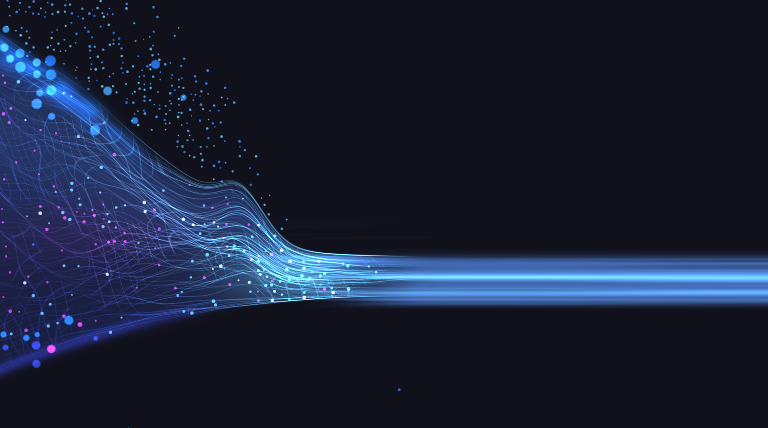
Write a WebGL 1 fragment shader that draws this background.

```glsl
precision highp float;
// A woven net of glowing threads and particles that narrows into a horizontal beam of light.
uniform vec2 u_resolution;

#define BACKDROP vec3(0.066, 0.068, 0.106)
#define INDIGO vec3(0.13, 0.19, 0.68)
#define AZURE vec3(0.08, 0.42, 0.95)
#define CYAN vec3(0.36, 0.76, 0.88)
#define MAGENTA vec3(0.85, 0.18, 0.80)
#define BEAM_BLUE vec3(0.19, 0.34, 0.58)
#define BEAM_Y 0.352
#define THREADS 84
#define THREAD_WIDTH 0.0006

float hash(vec2 p) {
  vec3 q = fract(p.xyx * vec3(0.1031, 0.1030, 0.0973));
  q += dot(q, q.yzx + 33.33);
  return fract((q.x + q.y) * q.z);
}

float noise(vec2 p) {
  vec2 i = floor(p), f = fract(p);
  f *= f * (3.0 - 2.0 * f);
  return mix(mix(hash(i), hash(i + vec2(1, 0)), f.x),
             mix(hash(i + vec2(0, 1)), hash(i + vec2(1, 1)), f.x), f.y);
}

float bell(float d, float width) { d /= width; return exp(-d * d); }

// Outline of the net
float upperEdge(float x) {
  float slope = 0.92 - 0.76 * x, beamTop = 0.4;
  float soft = 0.5 * (slope + beamTop + sqrt((slope - beamTop) * (slope - beamTop) + 0.003));
  return soft + 0.075 * bell(x - 0.565, 0.07) + 0.02 * bell(x - 0.19, 0.1);
}

float lowerEdge(float x) { return 0.124 + 0.4 * x - 0.22 * x * x; }

float threadHeight(float start, float end, float x) {
  float t = mix(start, end, smoothstep(0.0, 0.85, x));
  float wave = sin(x * (7.0 + 9.0 * end) + 6.28 * start) + 0.4 * sin(x * 37.0 + 40.0 * start);
  t += 0.2 * t * (1.0 - t) * wave;
  return mix(lowerEdge(x), upperEdge(x), t);
}

float stroke(float d, float width, float px) { return clamp((width - d) / px + 0.5, 0.0, 1.0); }

vec3 net(vec2 p, float px) {
  float lo = lowerEdge(p.x), hi = upperEdge(p.x);
  float v = (p.y - lo) / (hi - lo);
  float inside = smoothstep(-0.02, 0.08, v) * (1.0 - smoothstep(0.9, 1.02, v));
  float violet = bell(p.x - 0.2, 0.2) * bell(p.y - 0.45, 0.08);
  vec3 tint = mix(INDIGO, CYAN, smoothstep(-0.05, 0.55, p.x + 0.5 * (v - 0.5)));
  tint = mix(tint, MAGENTA * 0.8, 0.55 * violet);

  // Long threads, every third one crossing the others
  float light = 0.0;
  for (int i = 0; i < THREADS; i++) {
    float k = float(i), h = hash(vec2(k, 3.0));
    float start = (k + hash(vec2(k, 1.0))) / float(THREADS);
    float end = hash(vec2(k, 2.0));
    end = mod(k, 3.0) < 0.5 ? end : clamp(start + 0.5 * (end - 0.5), 0.02, 0.98);
    float y = threadHeight(start, end, p.x);
    float slope = (threadHeight(start, end, p.x + 0.005) - y) / 0.005;
    float d = abs(p.y - y) / sqrt(1.0 + slope * slope);
    float along = (0.65 + 0.35 * sin(p.x * 17.0 + 50.0 * h)) * (1.0 - smoothstep(0.62, 0.82, p.x - 0.2 * h));
    light += stroke(d, THREAD_WIDTH, px) * along * (0.35 + 0.65 * h);
  }
  light *= mix(0.42, 0.8, smoothstep(0.05, 0.5, p.x));

  // Two crossing sets of cross links
  float warp = 2.5 * noise(p * 9.0);
  float bend = p.x * 26.0 + 1.6 * sin(v * 9.0 + p.x * 8.0) + warp;
  float lean = p.x * 30.0 + 12.0 * p.y - warp;
  float link = stroke(abs(fract(bend) - 0.5) / 38.0, THREAD_WIDTH, px);
  link += stroke(abs(fract(lean) - 0.5) / 40.0, THREAD_WIDTH, px);
  float fade = 1.0 - smoothstep(0.74, 0.95, p.x);
  light += 0.36 * link * inside * fade * smoothstep(0.25, 0.6, noise(p * 16.0));

  // Haze, glowing crest and lower rim
  float knot = bell(p.x - 0.69, 0.17) * bell(p.y - 0.36, 0.07);
  vec3 haze = inside * (0.14 * INDIGO + 0.08 * BEAM_BLUE + 0.38 * CYAN * knot + 0.05 * MAGENTA * violet);
  haze += inside * BEAM_BLUE * 0.25 * bell(v - 0.72, 0.25);
  float crest = bell(p.y - hi + 0.04, 0.035) * (1.0 - smoothstep(0.1, 0.4, p.x));
  haze += AZURE * crest * (0.15 + 0.95 * noise(p * vec2(26.0, 32.0)));
  haze += INDIGO * 0.5 * bell(p.y - lo - 0.012, 0.016) * (1.0 - smoothstep(0.2, 0.6, p.x));
  return tint * light + haze * fade;
}

// One jittered disc per cell; also gives its centre and a random id
float disc(vec2 p, float cell, float radius, float px, out vec2 centre, out float id) {
  vec2 shift = vec2(0.0, cell * hash(vec2(floor(p.x / cell), 7.0)));
  vec2 c = floor((p + shift) / cell);
  id = hash(c + cell * 900.0);
  float r = radius * (0.45 + 0.55 * hash(c + 83.1));
  vec2 jitter = vec2(hash(c + 17.3), hash(c + 51.7));
  centre = (c + mix(vec2(r / cell), vec2(1.0 - r / cell), jitter)) * cell - shift;
  return stroke(length(p - centre) - r, 0.0, px);
}

vec3 particles(vec2 p, float px) {
  vec2 c;
  float id;
  // Fine spray above the net
  float m = disc(p, 0.0145, 0.0032, px, c, id);
  float above = c.y - upperEdge(c.x);
  float spray = smoothstep(-0.02, 0.05, above) * bell(above - 0.13, 0.14);
  spray *= 1.0 - smoothstep(-0.08, 0.06, c.x - 0.63 + 0.42 * (c.y - 0.53));
  vec3 glow = m * step(id, 0.55 * spray) * mix(AZURE, CYAN, fract(id * 37.0)) * 0.85;
  // Larger drops in the spray and along the crest
  m = disc(p, 0.034, 0.013, px * 1.5, c, id);
  above = c.y - upperEdge(c.x);
  float drops = 0.9 * bell(above + 0.03, 0.05) * (1.0 - smoothstep(0.08, 0.28, c.x));
  drops += 0.05 * step(0.0, above) * step(above, 0.24) * step(c.x, 0.52);
  glow += m * step(id, drops) * mix(AZURE, CYAN, 0.6 * fract(id * 53.0)) * 0.8;
  // Sparks within the net
  m = disc(p, 0.0175, 0.0042, px, c, id);
  float within = step(lowerEdge(c.x), c.y) * step(c.y, upperEdge(c.x) - 0.02);
  float dense = 0.1 + 0.35 * bell(c.x - 0.68, 0.16) + 0.5 * bell(c.x - 0.2, 0.12) * bell(c.y - 0.5, 0.02);
  vec3 spark = mix(CYAN, vec3(0.85, 0.92, 1.0), step(0.7, fract(id * 91.0)));
  spark = mix(spark, MAGENTA, step(0.45 + 0.4 * smoothstep(0.2, 0.7, c.x), fract(id * 71.0)));
  glow += m * step(id, dense * (1.0 - smoothstep(0.72, 0.95, c.x))) * within * spark * 0.8;
  // Soft bokeh at the lower left
  m = disc(p, 0.036, 0.0105, px * 1.5, c, id);
  float corner = step(lowerEdge(c.x) - 0.01, c.y) * step(c.y, 0.29) * (1.0 - smoothstep(0.12, 0.32, c.x));
  vec3 bokeh = mix(mix(AZURE, INDIGO, step(0.3, fract(id * 43.0))), MAGENTA, step(0.62, fract(id * 43.0)));
  return glow + m * step(id, 0.5 * corner) * bokeh;
}

vec3 beam(vec2 p) {
  float streak = 0.6 * noise(vec2(p.x * 1.7, p.y * 190.0)) + 0.4 * noise(vec2(p.x * 0.8, p.y * 80.0));
  float onset = smoothstep(0.7, 1.0, p.x + 0.25 * (streak - 0.5));
  float body = smoothstep(0.276, 0.3, p.y) * (1.0 - smoothstep(0.37, 0.42, p.y));
  vec3 light = BEAM_BLUE * body * (0.55 + 0.9 * streak);
  light += CYAN * (0.55 * bell(p.y - BEAM_Y, 0.008) + 0.32 * bell(p.y - BEAM_Y + 0.036, 0.008));
  // Faint speed lines where the net is swept away
  float sweep = bell(p.x - 0.78, 0.15) * bell(p.y - 0.415, 0.04) * smoothstep(0.45, 0.8, streak);
  return light * onset + BEAM_BLUE * sweep * 0.7;
}

void main() {
  float px = 1.0 / u_resolution.y;
  vec2 p = gl_FragCoord.xy * px;
  vec3 color = BACKDROP + beam(p);
  if (p.x < 1.05) color += net(p, px) + particles(p, px);
  gl_FragColor = vec4(min(color, 1.0), 1.0);
}
```
